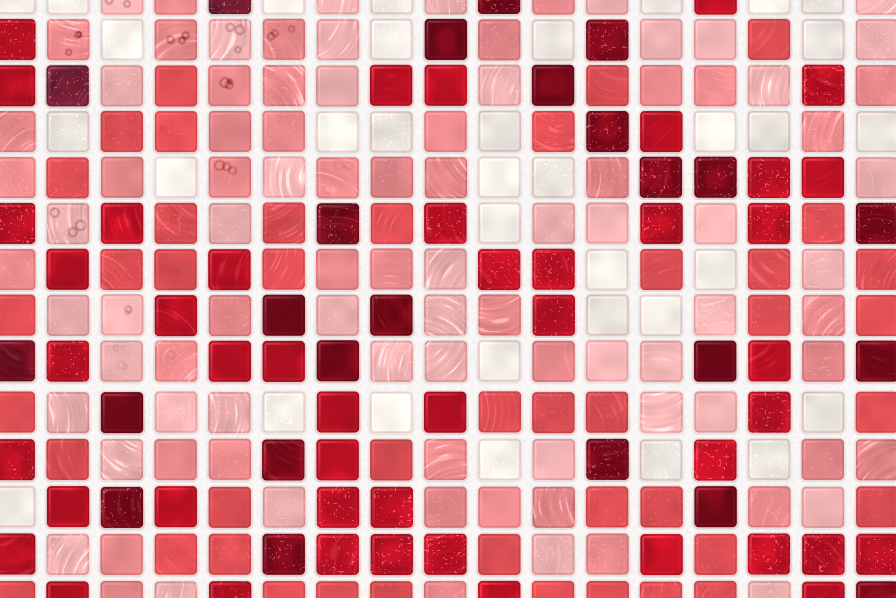
This texture is drawn by a WebGL 1 fragment shader. Its source:

```glsl
precision highp float;
// Glazed mosaic tiles in cream, pinks and reds on white grout, darker toward the bottom.

uniform vec2 u_resolution;

// Layout, in units of canvas height, measured from the top left
const float COLUMN_PITCH = 0.0902;
const float COLUMN_START = 0.0234;
const float UPPER_PITCH = 0.0768;
const float UPPER_START = -0.0104;
const float LOWER_PITCH = 0.0792;
const float LOWER_START = 0.6895;
const float LOWER_ROW = 9.0;
const float SHEET_SPLIT = 0.6465;
const vec2 TILE_HALF = vec2(0.0354, 0.0343);
const float CORNER = 0.0075;
const float RIM = 0.0035;

// Glazes
const vec3 GROUT = vec3(0.975, 0.965, 0.96);
const vec3 CREAM = vec3(0.95, 0.93, 0.90);
const vec3 PALE = vec3(0.94, 0.70, 0.70);
const vec3 ROSE = vec3(0.91, 0.54, 0.55);
const vec3 CORAL = vec3(0.87, 0.31, 0.33);
const vec3 CRIMSON = vec3(0.69, 0.06, 0.13);
const vec3 MAROON = vec3(0.44, 0.03, 0.09);
const vec3 PLUM = vec3(0.38, 0.11, 0.19);

float hash(vec2 p) {
  vec3 q = fract(vec3(p.xyx) * 0.1031);
  q += dot(q, q.yzx + 33.33);
  return fract((q.x + q.y) * q.z);
}

float noise(vec2 p) {
  vec2 i = floor(p), f = fract(p);
  f = f * f * (3.0 - 2.0 * f);
  return mix(mix(hash(i), hash(i + vec2(1, 0)), f.x),
             mix(hash(i + vec2(0, 1)), hash(i + vec2(1, 1)), f.x), f.y);
}

float roundedBox(vec2 p, vec2 halfSize, float radius) {
  vec2 q = abs(p) - halfSize + radius;
  return length(max(q, 0.0)) + min(max(q.x, q.y), 0.0) - radius;
}

// Weighted choice of glaze; depth runs from 0 at the top to 1 at the bottom
vec3 pickGlaze(float pick, float depth, float plumShare) {
  float creamShare = mix(0.27, 0.01, depth);
  if (pick < creamShare) return CREAM;
  float tone = (pick - creamShare) / (1.0 - creamShare);
  tone = pow(tone, mix(1.2, 0.72, depth));
  if (tone < 0.27) return PALE;
  if (tone < 0.50) return ROSE;
  if (tone < 0.66) return CORAL;
  if (tone < 0.87) return CRIMSON;
  return mix(MAROON, PLUM, plumShare);
}

void main() {
  vec2 p = gl_FragCoord.xy / u_resolution.y;
  p.y = 1.0 - p.y;
  float pixel = 1.0 / u_resolution.y;

  // Two sheets of rows meet with a slightly wider joint
  float column = floor((p.x - COLUMN_START) / COLUMN_PITCH + 0.5);
  float row, centerY;
  if (p.y < SHEET_SPLIT) {
    row = min(floor((p.y - UPPER_START) / UPPER_PITCH + 0.5), LOWER_ROW - 1.0);
    centerY = UPPER_START + row * UPPER_PITCH;
  } else {
    row = LOWER_ROW + max(floor((p.y - LOWER_START) / LOWER_PITCH + 0.5), 0.0);
    centerY = LOWER_START + (row - LOWER_ROW) * LOWER_PITCH;
  }
  vec2 id = vec2(column, row) + 17.0;
  vec2 q = p - vec2(COLUMN_START + column * COLUMN_PITCH, centerY);
  q += (vec2(hash(id + 3.1), hash(id + 8.7)) - 0.5) * 0.0014;
  float d = roundedBox(q, TILE_HALF, CORNER);

  // Glaze, with a brightness shift for each tile
  float corner = 1.0 - smoothstep(0.3, 0.8, length(p));
  vec3 glaze = pickGlaze(hash(id), clamp(centerY, 0.0, 1.0), corner);
  float lightness = glaze.g;
  float dark = 1.0 - smoothstep(0.1, 0.25, lightness);
  float pink = smoothstep(0.25, 0.5, lightness) * (1.0 - smoothstep(0.75, 0.9, lightness));
  vec3 color = glaze * (0.95 + 0.10 * hash(id + 21.3));

  // Curved brush marks and fine scratches
  float angle = 6.2832 * hash(id + 41.7);
  vec2 along = vec2(cos(angle), sin(angle));
  vec2 brush = vec2(dot(q, along), dot(q, vec2(-along.y, along.x)));
  brush.y += brush.x * brush.x * 6.0;
  float streak = noise(brush * vec2(24.0, 260.0) + id * 9.0);
  float brushed = smoothstep(0.35, 0.75, hash(id + 57.9)) * (0.4 + 0.6 * pink);
  brushed *= 1.0 - smoothstep(0.75, 0.9, lightness);
  color += brushed * ((streak - 0.5) * 0.09 + 0.16 * smoothstep(0.76, 0.92, streak));

  // Mottled gloss and sparkling flecks
  color *= 0.95 + 0.10 * noise(q * 38.0 + id * 5.0);
  float gloss = smoothstep(0.45, 0.8, noise(q * 26.0 + id * 7.0));
  color += dark * gloss * vec3(0.10, 0.015, 0.02);
  float flecks = smoothstep(0.78, 0.95, noise(q * 320.0 + id * 13.0));
  color += flecks * step(0.5, hash(id + 73.3)) * mix(0.07, 0.24, dark);

  // Droplets on some tiles near the top left
  for (int i = 0; i < 3; i++) {
    vec2 key = id + 11.0 * float(i);
    vec2 spot = (vec2(hash(key + 5.0), hash(key + 6.0)) - 0.5) * 0.045;
    float size = 0.003 + 0.005 * hash(key + 7.0);
    float ring = abs(length(q - spot) - size);
    float wet = step(0.55, hash(id + 91.0)) * corner * pink;
    color -= wet * 0.16 * (1.0 - smoothstep(0.0005, 0.002 + pixel, ring));
  }

  // Shaded rim with a soft catch of light inside the upper left edges
  float rim = smoothstep(-RIM - pixel, -0.0005, d);
  color *= 1.0 - rim * vec3(0.07, 0.17, 0.16);
  float bevel = smoothstep(-0.008, -0.005, d) * (1.0 - smoothstep(-0.004, -0.002, d));
  float facing = clamp(-(q.x + q.y) / 0.05, 0.0, 1.0);
  color += bevel * (0.03 + 0.12 * facing) * (0.5 + 0.5 * dark);

  // Grainy grout, tinted where it touches the tile
  vec3 grout = GROUT + (noise(p * 300.0) - 0.5) * 0.035;
  float contact = 1.0 - smoothstep(0.0, 0.0055, d - q.y * 0.025);
  grout = mix(grout, mix(GROUT * 0.86, glaze, 0.22), contact * 0.55);

  float cover = 1.0 - smoothstep(-0.6 * pixel, 0.6 * pixel, d);
  gl_FragColor = vec4(clamp(mix(grout, color, cover), 0.0, 1.0), 1.0);
}
```
